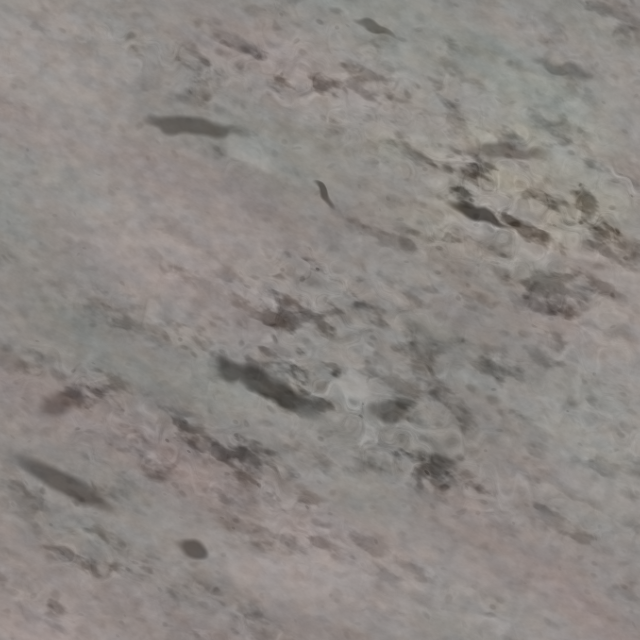
A three.js fragment shader for this texture:

```glsl
varying vec2 vUv;

float hash(vec2 p) {
  vec3 q = fract(vec3(p.xyx) * 0.1031);
  q += dot(q, q.yzx + 33.33);
  return fract((q.x + q.y) * q.z);
}

float noise(vec2 p) {
  vec2 i = floor(p), f = fract(p);
  f = f * f * f * (f * (f * 6.0 - 15.0) + 10.0);
  return mix(mix(hash(i), hash(i + vec2(1.0, 0.0)), f.x),
             mix(hash(i + vec2(0.0, 1.0)), hash(i + 1.0), f.x), f.y);
}

float fbm(vec2 p) {
  float sum = 0.0, amp = 0.52;
  for (int i = 0; i < 4; i++) {
    sum += amp * noise(p);
    p = mat2(0.9, 0.43, -0.43, 0.9) * p * 2.03 + 17.3;
    amp *= 0.53;
  }
  return sum;
}

vec2 turn(vec2 p, float angle) {
  float c = cos(angle), s = sin(angle);
  return vec2(c * p.x + s * p.y, c * p.y - s * p.x);
}

// Soft-edged ellipse
float mark(vec2 p, vec2 center, vec2 size, float angle) {
  return 1.0 - smoothstep(0.55, 1.25, length(turn(p - center, angle) / size));
}

// Broad falloff that gathers the rough ground
float patchAt(vec2 p, vec2 center, vec2 size) {
  vec2 d = turn(p - center, -0.45) / size;
  return exp(-dot(d, d));
}

// Scattered small oval pits
float pits(vec2 p, float share) {
  vec2 cell = floor(p);
  float cover = 0.0;
  for (int y = -1; y <= 1; y++) {
    for (int x = -1; x <= 1; x++) {
      vec2 id = cell + vec2(float(x), float(y));
      vec2 center = id + 0.2 + 0.6 * vec2(hash(id + 3.7), hash(id + 41.2));
      float radius = mix(0.15, 0.5, hash(id + 71.9));
      float present = step(hash(id + 103.1), share);
      float pit = 1.0 - smoothstep(0.3, 1.0, length(p - center) / radius);
      cover = max(cover, pit * present * mix(0.4, 1.0, hash(id + 9.4)));
    }
  }
  return cover;
}

void main() {
  vec2 p = vUv;
  vec2 slope = turn(p, -0.47);
  vec2 wobble = vec2(noise(p * 38.0), noise(p * 38.0 + 57.0)) - 0.5;
  vec2 bent = p + 0.014 * wobble;

  // Rough ground
  float rough = patchAt(p, vec2(0.54, 0.37), vec2(0.22, 0.07));
  rough += patchAt(p, vec2(0.78, 0.69), vec2(0.26, 0.14));
  rough += 0.7 * patchAt(p, vec2(0.38, 0.25), vec2(0.22, 0.10));
  rough += 0.7 * patchAt(p, vec2(0.54, 0.53), vec2(0.20, 0.06));
  rough += 0.6 * patchAt(p, vec2(0.42, 0.87), vec2(0.32, 0.07));
  rough += 0.5 * patchAt(p, vec2(0.12, 0.38), vec2(0.20, 0.07));
  rough = clamp(rough * 0.8 + 1.5 * (fbm(slope * vec2(5.0, 11.0)) - 0.47), 0.06, 1.0);

  // Smooth stone, fine grain and raised lumps
  float broad = fbm(slope * vec2(2.5, 6.0) + 8.0) - 0.5;
  float grain = fbm(slope * vec2(55.0, 85.0)) - 0.5;
  vec2 lumpPoint = slope * vec2(24.0, 42.0) + 2.0 * wobble;
  float lumps = fbm(lumpPoint + 31.0);
  float relief = lumps - fbm(lumpPoint + vec2(30.75, 31.45));
  float crevice = smoothstep(0.52, 0.78, fbm(slope * vec2(18.0, 36.0) + 90.0));

  float tone = 0.552 + 0.13 * broad + 0.09 * grain;
  tone += rough * (0.13 * (lumps - 0.5) + 0.13 * relief - 0.24 * crevice);
  vec2 pitPoint = turn(bent, -0.47);
  tone -= (0.03 + 0.09 * rough) * pits(pitPoint * vec2(34.0, 52.0), 0.32);
  tone -= (0.02 + 0.10 * rough) * pits(pitPoint * vec2(15.0, 27.0) + 50.0, 0.2);

  // Dark gouges and stains
  float dark = 0.22 * mark(bent, vec2(0.425, 0.392), vec2(0.085, 0.018), -0.50);
  dark = max(dark, 0.20 * mark(bent, vec2(0.36, 0.42), vec2(0.026, 0.020), -0.3));
  dark = max(dark, 0.17 * mark(p, vec2(0.10, 0.245), vec2(0.088, 0.017), -0.49));
  dark = max(dark, 0.13 * mark(bent, vec2(0.10, 0.372), vec2(0.040, 0.022), 0.42));
  dark = max(dark, 0.17 * mark(bent, vec2(0.30, 0.80), vec2(0.075, 0.014), -0.12));
  dark = max(dark, 0.27 * mark(bent, vec2(0.75, 0.665), vec2(0.052, 0.010), -0.42));
  dark = max(dark, 0.20 * mark(bent, vec2(0.30, 0.143), vec2(0.022, 0.013), -0.3));
  dark = max(dark, 0.20 * mark(bent, vec2(0.503, 0.697), vec2(0.024, 0.006), -0.9));
  dark = max(dark, 0.13 * mark(bent, vec2(0.79, 0.765), vec2(0.07, 0.012), -0.1));
  dark = max(dark, 0.15 * mark(bent, vec2(0.585, 0.957), vec2(0.038, 0.006), -0.4));
  dark = max(dark, 0.12 * mark(bent, vec2(0.88, 0.893), vec2(0.05, 0.011), -0.3));
  dark = max(dark, 0.17 * mark(bent, vec2(0.61, 0.355), vec2(0.032, 0.016), -0.1));
  dark = max(dark, 0.15 * mark(bent, vec2(0.69, 0.278), vec2(0.026, 0.012), -0.4));
  tone = mix(tone, 0.53, 2.5 * dark) - dark;

  // Pale stones
  float pale = mark(bent, vec2(0.555, 0.394), vec2(0.038, 0.020), -0.5);
  pale = max(pale, 0.7 * mark(bent, vec2(0.39, 0.757), vec2(0.045, 0.022), -0.4));
  pale = max(pale, 0.5 * mark(bent, vec2(0.375, 0.107), vec2(0.028, 0.020), -0.4));
  tone = mix(tone, 0.635 + 0.08 * grain, 0.8 * pale);

  // Warm and mossy tints
  float warmth = fbm(slope * vec2(3.0, 8.0) + 140.0) - 0.5 + 0.25 * (0.5 - p.y);
  float moss = patchAt(p, vec2(0.78, 0.72), vec2(0.24, 0.13)) * noise(slope * vec2(16.0, 24.0));
  vec3 color = tone + vec3(0.018, -0.001, -0.014);
  color += warmth * vec3(0.045, -0.015, -0.005) + moss * vec3(0.0, 0.003, -0.035);
  color += (noise(slope * vec2(30.0, 50.0) + 200.0) - 0.5) * vec3(0.016, 0.0, -0.014);
  gl_FragColor = vec4(clamp(color, 0.0, 1.0), 1.0);
}
```
